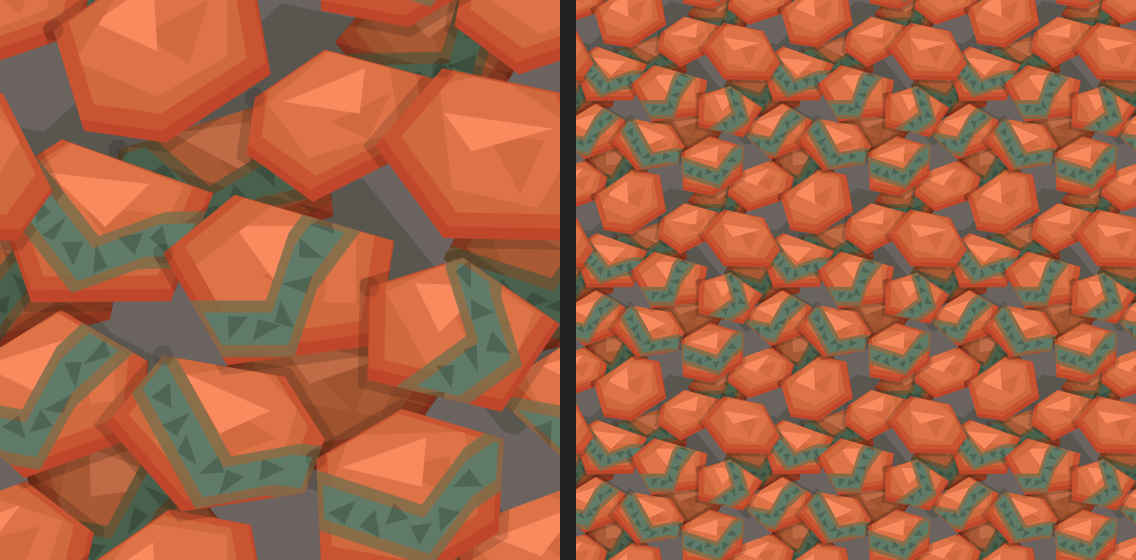
Left, the tile; right, the same tile 3 across and 3 down.
This texture is drawn by a Shadertoy shader. Its source:

```glsl
float hash(float n) { return fract(sin(n * 127.1) * 43758.5453); }

// Antialiased coverage of a signed distance
float cover(float d) {
    float px = 0.8 / iResolution.y;
    return 1.0 - smoothstep(-px, px, d);
}

mat2 turn(float a) { return mat2(cos(a), sin(a), -sin(a), cos(a)); }

vec2 corner(int i, int n, float seed) {
    i = i % n;
    float a = 6.28319 * (float(i) + 0.6 * hash(seed + float(i) * 1.37)) / float(n);
    return vec2(cos(a), sin(a));
}

// Irregular convex polygon with its corners on an ellipse
float polygon(vec2 p, vec2 radius, int n, float seed) {
    float d = -1.0;
    for (int i = 0; i < n; i++) {
        vec2 a = radius * corner(i, n, seed);
        vec2 edge = radius * corner(i + 1, n, seed) - a;
        d = max(d, dot(p - a, normalize(vec2(edge.y, -edge.x))));
    }
    return d;
}

float zigzag(float x) { return abs(fract(x) - 0.5); }

// Two grey tones in bent bands; whole repeats keep it seamless
vec3 ground(vec2 uv) {
    float bend = 0.9 * zigzag(uv.x * 2.0 + 0.2) + 0.5 * zigzag(uv.x * 3.0 + uv.y);
    float band = zigzag(uv.y * 3.0 + uv.x + bend) - 0.25;
    return mix(vec3(0.42, 0.39, 0.375), vec3(0.35, 0.338, 0.315), cover(band / 4.0));
}

float mossLine(float x, float bend) {
    return 0.75 * abs(x - bend) - 0.25 * abs(x - bend - 0.09) - 0.05;
}

// Moss ribbon with a brown border and dark flecks
vec3 addMoss(vec3 col, vec2 p, float stoneDist, float seed) {
    p *= turn(1.8 * hash(seed + 0.3) - 0.5);
    float bend = 0.12 * (hash(seed + 0.7) - 0.5);
    float ribbon = abs(p.y - mossLine(p.x, bend)) / 1.2;
    float border = max(ribbon - 0.047, stoneDist);
    float green = max(ribbon - 0.027, stoneDist + 0.01);
    col = mix(col, vec3(0.49, 0.427, 0.29), 0.85 * cover(border));
    col = mix(col, vec3(0.352, 0.49, 0.42), 0.88 * cover(green));
    for (int j = 0; j < 6; j++) {
        float s = seed + float(j) * 2.3;
        float x = (float(j) - 2.5) * 0.045;
        vec2 center = vec2(x, mossLine(x, bend) + 0.03 * (hash(s) - 0.5));
        float fleck = polygon((p - center) * turn(6.28 * hash(s + 0.9)), vec2(0.03, 0.022), 3, s);
        col = mix(col, col * 0.82, cover(max(fleck, border)));
    }
    return col;
}

// Faceted stone lit from above
vec3 addStone(vec3 col, vec2 p, float seed, bool buried, bool mossy) {
    vec2 radius = vec2(0.2, 0.15) * (0.92 + 0.2 * hash(seed + 0.1));
    p *= turn(0.9 * (hash(seed + 0.5) - 0.5));
    int sides = 5 + int(2.0 * hash(seed + 0.8));
    float outline = polygon(p, radius, sides, seed);

    // Narrow shade on neighbouring stones, none on grey ground
    float onStone = smoothstep(0.05, 0.2, col.r - col.b);
    col = mix(col, col * 0.85, onStone * cover(outline - 0.017));

    vec2 raised = p - vec2(0.0, 0.022);
    float body = max(outline, polygon(raised, radius, sides, seed));
    float face = polygon(raised, radius * 0.82, sides, seed);
    float crown = max(face, polygon(raised - vec2(0.0, 0.015), radius * 0.72, 5, seed + 4.0));
    float glint = polygon(raised - vec2(-0.01, 0.035), radius * vec2(0.48, 0.36), 3, seed + 7.0);
    float dent = polygon(raised - vec2(0.04, -0.01), radius * 0.35, 3, seed + 9.0);

    vec3 stone = mix(vec3(0.75, 0.275, 0.165), vec3(0.785, 0.33, 0.195), cover(body));
    stone = mix(stone, vec3(0.815, 0.41, 0.24), cover(face));
    stone = mix(stone, vec3(0.87, 0.45, 0.28), cover(crown));
    stone = mix(stone, vec3(0.81, 0.4, 0.235), 0.7 * cover(max(dent, crown)));
    stone = mix(stone, vec3(0.98, 0.54, 0.37), cover(max(glint, crown)));
    if (mossy) stone = addMoss(stone, p, outline, seed);
    if (buried) stone *= vec3(0.76, 0.78, 0.74);
    col = mix(col, stone, cover(outline));

    // Soft round stain on one corner
    float stain = length(p - radius * corner(2, sides, seed)) - 0.018;
    return mix(col, col * 0.87, cover(stain));
}

void mainImage(out vec4 fragColor, in vec2 fragCoord) {
    vec2 uv = fragCoord / iResolution.xy;
    vec3 col = ground(uv);

    // Wrapped slanted lattice: buried stones first, then the top layer
    for (int k = 0; k < 20; k++) {
        bool buried = k < 10;
        if (buried && k % 2 == 1) continue;
        float seed = float(k) * 3.17 + 1.0;
        vec2 center = vec2(0.1, 0.3) * float(k) + (buried ? vec2(0.2, 0.1) : vec2(0.0));
        center += 0.05 * (vec2(hash(seed + 0.2), hash(seed + 0.6)) - 0.5);
        vec2 p = fract(uv - center + 0.5) - 0.5;
        col = addStone(col, p, seed, buried, k % 3 != 1);
    }
    fragColor = vec4(col, 1.0);
}
```
